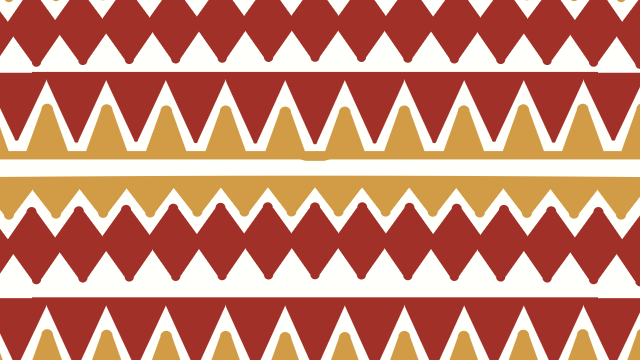
Reproduce this pattern procedurally as a Shadertoy shader.

```glsl
float slopeAt(float i) {
    return 2.0 * fract(sin(i * 127.1) * 4375.85) - 1.0;
}

// One-dimensional gradient noise, roughly -0.5 to 0.5
float gradientNoise(float x) {
    float i = floor(x), f = x - i;
    return mix(slopeAt(i) * f, slopeAt(i + 1.0) * (f - 1.0), f * f * (3.0 - 2.0 * f));
}

// Offset from the centre of a tooth, and the index of that tooth
vec2 toothCell(float x, float width, float shift) {
    float i = floor(x / width + shift);
    return vec2(x - (i + 0.5 - shift) * width, i);
}

float wobble(float index, float seed) {
    return gradientNoise(index * 1.37 + seed);
}

// Signed distance to a tapered tooth: base at y = 0, rounded tip at y = len
float tooth(vec2 p, float halfWidth, float len, float tipRadius) {
    float neck = len - tipRadius;
    float body = abs(p.x) - mix(halfWidth, tipRadius, p.y / neck);
    float cap = length(p - vec2(0.0, neck)) - tipRadius;
    return min(max(body * 0.85, p.y - neck), cap);
}

// Long red fangs hanging from a straight edge
float redFangs(float x, float y) {
    vec2 c = toothCell(x, 71.6, 0.5);
    float d = tooth(vec2(c.x, y - 10.0), 35.8, 75.0 + 10.0 * wobble(c.y, 3.5), 2.6);
    return max(d, step(340.0, x) - y);
}

// Rounded gold peaks standing on a strip
float goldPeaks(float x, float y) {
    vec2 c = toothCell(x, 71.4, 0.0);
    float height = 52.0 + 0.015 * x + 6.0 * wobble(c.y, 8.4);
    float d = tooth(vec2(c.x, 95.0 - y), 4.5 + 0.36 * height, height, 7.0);
    float bulge = 1.7 * (1.0 - smoothstep(10.0, 19.0, x));
    return max(min(d, 95.0 - y), y - 105.0 - bulge);
}

// Gold strip with short teeth pointing down
float goldTeeth(float x, float y, float sag) {
    vec2 c = toothCell(x, 56.5, 0.0);
    float len = 35.0 + 4.0 * wobble(c.y, 14.6);
    float d = tooth(vec2(c.x, y - 14.0 - 0.5 * sag), 28.25, len, 6.0);
    return max(d, 0.2 * sag - y);
}

// Chain of red diamonds with rounded tips above and below
float redDiamonds(float x, float y, float sag) {
    vec2 up = toothCell(x, 56.7, 0.5);
    vec2 down = toothCell(x, 55.7, 0.5);
    float upper = tooth(vec2(up.x, 69.0 + sag - y), 28.35,
                        37.0 + 5.0 * wobble(up.y, 21.3), 6.0);
    float lower = tooth(vec2(down.x, y - 87.0 - sag), 27.85,
                        37.5 + 4.0 * wobble(down.y, 30.7), 5.5);
    return max(upper, lower);
}

void mainImage(out vec4 fragColor, in vec2 fragCoord) {
    // The canvas is 432 units high, with y pointing down
    float unit = 432.0 / iResolution.y;
    float y = 432.0 - fragCoord.y * unit;

    // Every row mirrors about one axis and droops toward the sides
    float x = abs(fragCoord.x * unit - 378.0);
    float sag = 7.0 * x * x / (360.0 * 360.0);

    // The two bands repeat with slightly different spacing
    float fangY = mod(y - 66.3, 270.5) - 20.0;
    float zigzagY = mod(y - 190.8, 261.0) - 20.0;

    float red = min(redFangs(x, fangY), redDiamonds(x, zigzagY, sag));
    float gold = min(goldPeaks(x, fangY), goldTeeth(x, zigzagY, sag));

    vec3 color = vec3(1.0, 1.0, 0.99);
    color = mix(color, vec3(0.82, 0.61, 0.27), clamp(0.5 - gold / unit, 0.0, 1.0));
    color = mix(color, vec3(0.63, 0.19, 0.16), clamp(0.5 - red / unit, 0.0, 1.0));
    fragColor = vec4(color, 1.0);
}
```
